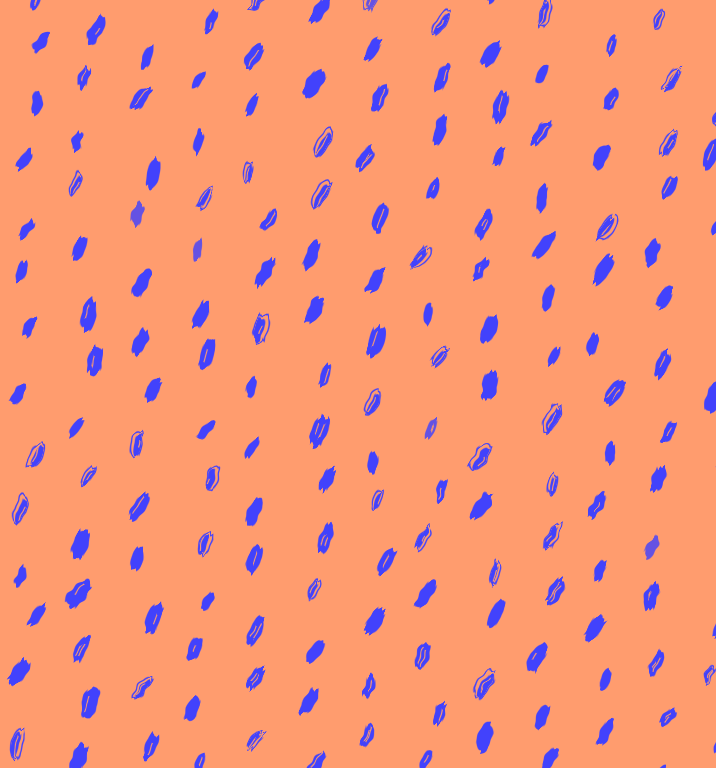
This pattern is drawn by a Shadertoy shader. Its source:

```glsl
const vec3 PEACH = vec3(1.0, 0.61, 0.43);
const vec3 INK = vec3(0.26, 0.26, 0.99);
const float CELL = 0.075;   // spacing of the marks, in canvas heights

float hash(vec2 p) {
    vec3 q = fract(p.xyx * vec3(0.1031, 0.1030, 0.0973));
    q += dot(q, q.yzx + 33.33);
    return fract((q.x + q.y) * q.z);
}

// Smooth one-dimensional noise in -0.5..0.5
float wobble(float x, float seed) {
    float i = floor(x), f = fract(x);
    f = f * f * (3.0 - 2.0 * f);
    return mix(hash(vec2(i, seed)), hash(vec2(i + 1.0, seed)), f) - 0.5;
}

// Approximate distance to an ellipse with slightly blunt ends
float bluntEllipse(vec2 p, vec2 radius) {
    vec2 q = pow(abs(p / radius), vec2(2.3));
    float k = pow(q.x + q.y, 1.0 / 2.3);
    return k * (k - 1.0) / max(length(p / (radius * radius)), 1e-4);
}

// Thin bare gap along the mark, bent and broken like a dry pen stroke
float bareGap(vec2 p, vec2 radius, float seed) {
    float bend = radius.x * (0.8 * wobble(seed * 3.0, 7.0) + 0.3 * wobble(p.y * 90.0, seed));
    float reach = radius.y * (0.45 + 0.5 * wobble(seed * 5.0, 3.0));
    float centre = radius.y * 0.6 * wobble(seed * 7.0, 5.0);
    return max(abs(p.x - bend) - 0.0007, abs(p.y - centre) - reach);
}

// One hand-filled mark, long axis on y
float penMark(vec2 p, vec2 radius, float seed, float style) {
    // Shaky sides, ragged ends, and a slight taper
    p.x += 0.0035 * wobble(p.y * 110.0, seed);
    p.y += 0.0075 * wobble(p.x * 420.0, seed + 11.0);
    p.x *= 1.0 - 0.25 * wobble(seed, 2.0) * p.y / radius.y;
    float body = bluntEllipse(p, radius);

    // Loose outline with an off-centre filling
    if (style < 0.22) {
        float side = style < 0.12 ? 1.0 : -1.0;
        float outline = abs(body + 0.0009) - 0.0009;
        vec2 shift = vec2(0.24 * side, -0.08) * radius;
        float filling = bluntEllipse(p - shift, radius * vec2(0.60, 0.82));
        filling = max(filling, -bareGap(p - shift, radius, seed + 4.0));
        return min(outline, filling);
    }
    // Solid filling with one or two gaps
    if (style < 0.52) body = max(body, -bareGap(p, radius, seed));
    if (style < 0.34) body = max(body, -bareGap(p, radius, seed + 9.0));
    return body;
}

// Ink coverage of the mark that belongs to one cell
float cellInk(vec2 uv, vec2 cell, float pixel) {
    float stagger = 0.5 * mod(cell.x, 2.0);
    vec2 jitter = vec2(hash(cell + 3.1), hash(cell + 17.7)) - 0.5;
    vec2 centre = (cell + vec2(0.5, 0.5 + stagger) + jitter * vec2(0.42, 0.36)) * CELL;

    float tilt = mix(0.22, 0.68, hash(cell + 29.3));
    vec2 along = vec2(sin(tilt), cos(tilt));
    vec2 p = uv - centre;
    p = vec2(dot(p, vec2(along.y, -along.x)), dot(p, along));

    float halfLength = mix(0.0125, 0.0212, hash(cell + 41.9));
    float slimness = mix(0.36, 0.52, hash(cell + 53.2));
    vec2 radius = halfLength * vec2(slimness, 1.0);
    float seed = floor(hash(cell + 67.5) * 900.0) + 0.37;
    float d = penMark(p, radius, seed, hash(cell + 79.6));

    float opacity = hash(cell + 91.4) < 0.02 ? 0.82 : 1.0;
    return opacity * (1.0 - smoothstep(-0.75 * pixel, 0.75 * pixel, d));
}

void mainImage(out vec4 fragColor, in vec2 fragCoord) {
    float pixel = 1.0 / iResolution.y;
    vec2 uv = fragCoord * pixel;
    vec2 home = floor(uv / CELL);

    // Gather the marks of this cell and its neighbours
    float ink = 0.0;
    for (int y = -2; y <= 1; y++)
        for (int x = -1; x <= 1; x++)
            ink = max(ink, cellInk(uv, home + vec2(x, y), pixel));

    fragColor = vec4(mix(PEACH, INK, ink), 1.0);
}
```
